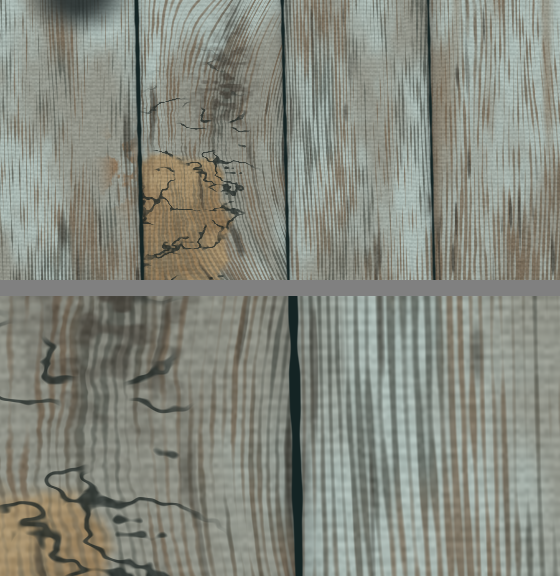
Top, the full canvas; bottom, a detail of the centre.
Reproduce this texture procedurally as a WebGL 1 fragment shader.

```glsl
precision highp float;
// Four weathered, pale-painted wooden planks with slightly leaning dark seams.
// Stretched noise and phase-warped stripes make the grain; one plank has an
// ochre knot with curved grain and cracks, and the last one is stained brown.

uniform vec2 u_resolution;

float hash(vec2 p) {
  return fract(sin(dot(p, vec2(127.1, 311.7))) * 4375.85);
}

float noise(vec2 p) {
  vec2 i = floor(p);
  vec2 f = fract(p);
  f = f * f * (3.0 - 2.0 * f);
  return mix(mix(hash(i), hash(i + vec2(1.0, 0.0)), f.x),
             mix(hash(i + vec2(0.0, 1.0)), hash(i + 1.0), f.x), f.y);
}

float fbm(vec2 p) {
  float sum = 0.0;
  float amp = 0.53;
  for (int i = 0; i < 4; i++) {
    sum += amp * noise(p);
    p = p * 2.03 + 7.3;
    amp *= 0.5;
  }
  return sum;
}

// Soft elliptical spot, 1 at its centre
float spot(vec2 p, vec2 centre, vec2 radius) {
  vec2 q = (p - centre) / radius;
  return exp(-dot(q, q));
}

// Thin broken line along the middle contour of a noise field
float crackLine(vec2 p, float width) {
  float contour = abs(fbm(p) - 0.5);
  return (1.0 - smoothstep(width * 0.3, width, contour))
         * smoothstep(0.35, 0.55, noise(p * 1.7 + 31.0));
}

void main() {
  vec2 p = gl_FragCoord.xy / u_resolution.y;
  float pixel = 1.0 / u_resolution.y;

  // Plank layout: seams lean to the right towards the bottom
  float lean = 0.022 * (1.0 - p.y);
  float across = (p.x - 0.487 - lean) / 0.521 + 1.0;
  float plank = floor(across);
  float knotPlank = step(0.5, plank) * step(plank, 1.5);
  float stainedPlank = step(2.5, plank);

  // Knot regions: a dark smudge above an ochre patch
  float smudge = knotPlank * (spot(p, vec2(0.80, 0.68), vec2(0.10, 0.16))
               + 0.45 * spot(p, vec2(0.84, 0.90), vec2(0.05, 0.14)));
  vec2 q = (p - vec2(0.63, 0.21)) / vec2(0.18, 0.25);
  q.x += 0.25 * q.y * q.y - 0.1;
  float patchRadius = pow(dot(q * q, q * q), 0.25) + 0.5 * (fbm(p * 13.0) - 0.5);
  float ochre = knotPlank * (1.0 - smoothstep(0.85, 1.04, patchRadius));
  float knot = knotPlank * spot(p, vec2(0.70, 0.42), vec2(0.22, 0.40));

  // Grain coordinates follow the lean and bend around the knot
  vec2 g = vec2(p.x - lean, p.y);
  g.x -= knotPlank * 0.55 * (p.y - 0.48) * (p.y - 0.48) * smoothstep(0.50, 0.85, p.x);
  g.x += 0.022 * knot * (fbm(p * 24.0) - 0.5);
  g.y += plank * 3.7;

  // Wear decides how much of the grain shows through the paint
  float wear = fbm(vec2(g.x * 9.0, g.y * 2.3) + plank * 9.1);
  wear += 0.12 * smoothstep(0.5, 0.0, p.y) - 0.05;
  wear -= 0.20 * spot(p, vec2(0.38, 0.55), vec2(0.12, 0.40));
  wear += 0.07 * step(1.5, plank) + 0.2 * smudge;

  float density = mix(76.0, 60.0, stainedPlank);
  float phase = g.x * density + 2.2 * noise(vec2(g.x * 11.0, g.y * 2.0));
  float stripes = 0.5 + 0.5 * sin(6.2832 * phase);
  float breaks = noise(vec2(g.x * 88.0, g.y * 13.0));
  float threshold = 0.98 - 0.78 * wear;
  float grain = smoothstep(threshold - 0.2, threshold + 0.28, 0.45 * stripes + 0.55 * breaks);
  float fissure = smoothstep(0.76, 0.92, noise(vec2(g.x * 62.0, g.y * 6.0)))
                * smoothstep(0.35, 0.60, wear);

  // Paint, bare wood and grain colours
  float tone = fbm(vec2(g.x * 6.0, g.y * 3.0) + 40.0);
  vec3 col = mix(vec3(0.67, 0.73, 0.71), vec3(0.57, 0.58, 0.54), smoothstep(0.3, 0.7, tone));
  float stain = stainedPlank * smoothstep(0.48, 0.85, noise(vec2(g.x * 19.0, g.y * 1.7)));
  col = mix(col, vec3(0.47, 0.39, 0.30), 0.65 * stain);
  float warmth = smoothstep(0.35, 0.65, fbm(vec2(g.x * 14.0, g.y * 3.0) + 17.0));
  vec3 ink = mix(vec3(0.31, 0.33, 0.30), vec3(0.43, 0.36, 0.28), max(warmth, stainedPlank * 0.8));

  // Knot colours and ochre flecks beside the first seam
  vec3 ochreTone = mix(vec3(0.50, 0.37, 0.23), vec3(0.68, 0.58, 0.42), fbm(p * 9.0 + 3.0) * 1.3);
  col = mix(col, ochreTone, 0.85 * ochre);
  float fleck = smoothstep(0.47, 0.60, fbm(p * vec2(24.0, 17.0)))
              * spot(p, vec2(0.44, 0.40), vec2(0.06, 0.12)) * (1.0 - knotPlank);
  col = mix(col, vec3(0.52, 0.38, 0.25), 0.8 * fleck);
  col = mix(col, ink, grain * (0.72 - 0.35 * ochre));
  col = mix(col, vec3(0.23, 0.22, 0.19), 0.65 * fissure);
  float scales = smoothstep(0.40, 0.75, noise(p * vec2(48.0, 75.0)));
  col = mix(col, vec3(0.25, 0.23, 0.20), clamp(smudge, 0.0, 1.0) * (0.22 + 0.5 * scales));
  float cracks = crackLine(p * vec2(9.0, 14.0), 0.035) * smoothstep(0.25, 0.6, knot + ochre);
  col = mix(col, vec3(0.14, 0.17, 0.16), 0.8 * cracks);

  // Faint horizontal weave, speckle and the soft shadow at the top
  col *= 1.0 + 0.035 * sin(440.0 * p.y + 4.0 * noise(p * 14.0));
  col += 0.07 * (noise(p * 170.0) - 0.5);
  float shadow = 1.0 - smoothstep(0.25, 1.1, length((p - vec2(0.28, 1.02)) / vec2(0.20, 0.15)));
  col = mix(col, vec3(0.15, 0.18, 0.18), 0.88 * shadow);

  // Seams narrow from left to right
  float seam = clamp(floor(across + 0.5), 1.0, 3.0);
  float gap = abs(across - seam) * 0.521;
  float halfWidth = 0.0078 - 0.0013 * seam + 0.003 * (noise(vec2(seam * 5.0, p.y * 28.0)) - 0.5);
  col *= 1.0 - 0.30 * exp(-gap * 75.0);
  col = mix(vec3(0.08, 0.14, 0.14), col, smoothstep(halfWidth - pixel, halfWidth + pixel, gap));

  gl_FragColor = vec4(clamp(col, 0.0, 1.0), 1.0);
}
```
